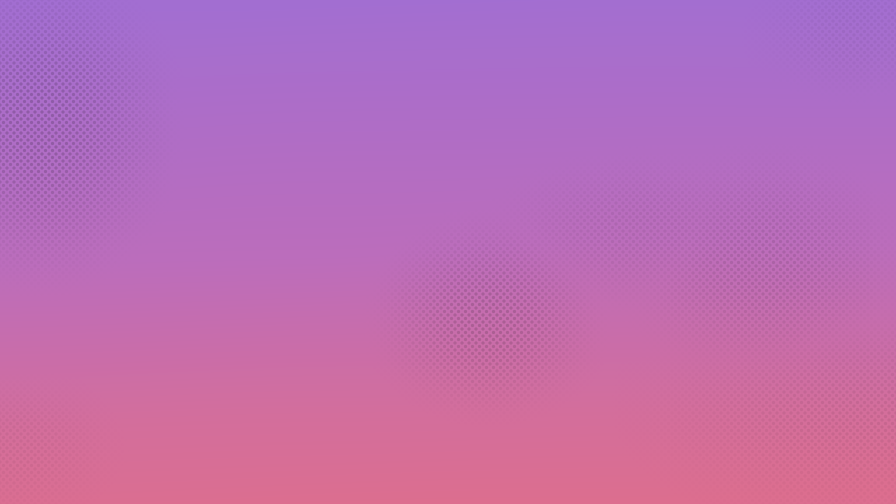
A WebGL 1 fragment shader for this background:

```glsl
precision highp float;

uniform vec2 u_resolution;

#define VIOLET vec3(0.635, 0.430, 0.820)
#define ORCHID vec3(0.735, 0.428, 0.735)
#define ROSE vec3(0.828, 0.430, 0.610)
#define CORAL vec3(0.862, 0.430, 0.560)
#define TILT 0.035
#define WAVE 0.035
#define DOT_ROWS 72.0
#define DOT_RADIUS 0.23
#define DOT_DARKNESS 0.17

float hash(vec2 p) {
  return fract(sin(dot(p, vec2(127.1, 311.7))) * 43758.5453);
}

float noise(vec2 p) {
  vec2 i = floor(p);
  vec2 f = fract(p);
  f = f * f * (3.0 - 2.0 * f);
  float low = mix(hash(i), hash(i + vec2(1.0, 0.0)), f.x);
  float high = mix(hash(i + vec2(0.0, 1.0)), hash(i + vec2(1.0, 1.0)), f.x);
  return mix(low, high, f.y);
}

// Four-stop ramp, 0 at the top and 1 at the bottom
vec3 skyRamp(float t) {
  vec3 color = mix(VIOLET, ORCHID, clamp(t / 0.5, 0.0, 1.0));
  color = mix(color, ROSE, clamp((t - 0.5) / 0.32, 0.0, 1.0));
  return mix(color, CORAL, clamp((t - 0.82) / 0.18, 0.0, 1.0));
}

// Soft elliptical patch: 1 at the center, 0 at the rim
float patchMask(vec2 p, vec2 center, vec2 radius) {
  return 1.0 - smoothstep(0.1, 1.0, length((p - center) / radius));
}

// Where the dots show, anchored to the nearest side edge
float dotCoverage(vec2 p, float aspect) {
  vec2 fromMiddle = p - vec2(0.5 * aspect, 0.0);
  vec2 fromRight = p - vec2(aspect, 0.0);
  float upperLeft = patchMask(p, vec2(0.08, 0.75), vec2(0.30, 0.36));
  float center = patchMask(fromMiddle, vec2(0.08, 0.37), vec2(0.26, 0.23));
  float bridge = patchMask(fromMiddle, vec2(0.38, 0.54), vec2(0.34, 0.18));
  float right = patchMask(fromRight, vec2(-0.26, 0.47), vec2(0.32, 0.27));
  float lowerRight = patchMask(fromRight, vec2(-0.08, 0.18), vec2(0.52, 0.26));
  float upperRight = patchMask(fromRight, vec2(-0.08, 0.94), vec2(0.24, 0.16));
  float lowerLeft = patchMask(p, vec2(0.03, 0.11), vec2(0.24, 0.17));
  float strong = max(upperLeft, 0.85 * center);
  float medium = max(0.6 * right, 0.4 * bridge);
  float faint = max(0.4 * lowerRight, 0.3 * max(upperRight, lowerLeft));
  return max(strong, max(medium, faint));
}

// Staggered dots: one at each cell center and one at each corner
float halftone(vec2 p) {
  vec2 cell = fract(p * DOT_ROWS);
  vec2 corner = min(cell, 1.0 - cell);
  float d = min(length(cell - 0.5), length(corner));
  float blur = 0.6 * DOT_ROWS / u_resolution.y;
  return 1.0 - smoothstep(DOT_RADIUS - blur, DOT_RADIUS + blur, d);
}

void main() {
  vec2 p = gl_FragCoord.xy / u_resolution.y;
  float aspect = u_resolution.x / u_resolution.y;

  // Slightly tilted gradient with broad, shallow waves
  float t = 1.0 - p.y + TILT * (p.x / aspect - 0.5);
  t += WAVE * (noise(vec2(1.6 * p.x, 5.0 * p.y - 0.7 * p.x)) - 0.5);
  vec3 color = skyRamp(t);

  // Fading dot texture
  float shade = halftone(p) * dotCoverage(p, aspect);
  color *= 1.0 - DOT_DARKNESS * shade;

  gl_FragColor = vec4(color, 1.0);
}
```
